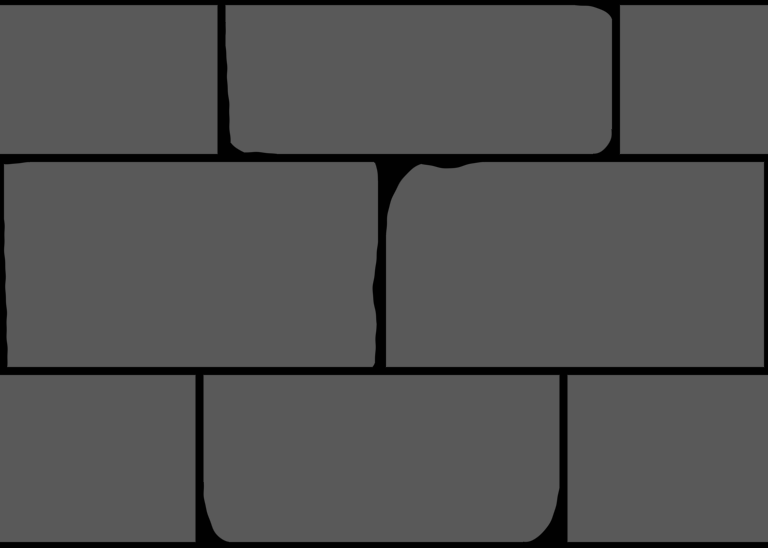
This texture map is drawn by a Shadertoy shader. Its source:

```glsl
#define ASPECT 1.4
#define JOINT_HALF 0.0073
#define BRICK_GREY 0.35
#define JOINT_GREY 0.004
#define ROUGHNESS 0.0007
#define SOFTNESS 0.0015
#define ROW_LOW 0.323
#define ROW_HIGH 0.7117
#define GATE 0.003

// Worn corners: corner position, signed size pointing into the brick
const vec4 CORNERS[8] = vec4[8](
    vec4(0.411, 0.719, 0.055, 0.046), vec4(1.1157, 0.991, -0.066, -0.031),
    vec4(1.1157, 0.719, -0.035, 0.045), vec4(0.689, 0.330, -0.013, 0.055),
    vec4(0.689, 0.704, -0.006, -0.035), vec4(0.7037, 0.704, 0.082, -0.133),
    vec4(0.371, 0.011, 0.047, 0.110), vec4(1.020, 0.011, -0.066, 0.113));

// Worn edges: centre along the edge, edge position, half length, signed depth
const vec4 SIDE_CHIPS[4] = vec4[4](
    vec4(0.719, 0.411, 0.24, 0.009), vec4(0.330, 0.0073, 0.30, 0.006),
    vec4(0.471, 0.689, 0.09, -0.009), vec4(0.330, 0.689, 0.13, -0.006));
const vec4 BED_CHIPS[3] = vec4[3](
    vec4(0.455, 0.719, 0.05, 0.004), vec4(0.020, 0.704, 0.035, -0.004),
    vec4(0.815, 0.704, 0.07, -0.011));

float rowOf(float y) {
    return step(ROW_LOW, y) + step(ROW_HIGH, y);
}

// Distance to a line that repeats once per tile
float wrapDistance(float x, float line, float period) {
    return abs(mod(x - line + 0.5 * period, period) - 0.5 * period);
}

// Positive in the mortar, negative inside a brick
float joints(vec2 p) {
    float row = rowOf(p.y);
    vec2 uprights = row < 0.5 ? vec2(0.3637, 1.0272)
                  : row < 1.5 ? vec2(0.0, 0.6964)
                              : vec2(0.4038, 1.1229);
    float d = min(wrapDistance(p.x, uprights.x, ASPECT),
                  wrapDistance(p.x, uprights.y, ASPECT));
    float bed = min(abs(p.y - ROW_LOW), abs(p.y - ROW_HIGH));
    bed = min(bed, min(abs(p.y - 0.0036), abs(p.y - 0.998)));
    return JOINT_HALF - min(d, bed);
}

// Area outside an ellipse that rounds off one corner
float cornerWear(vec2 p, vec4 corner) {
    vec2 inward = (p - corner.xy) * sign(corner.zw);
    vec2 q = 1.0 - inward / abs(corner.zw);
    if (min(q.x, q.y) <= 0.0 || min(inward.x, inward.y) < -GATE) return -1.0;
    float len = length(q);
    return (len - 1.0) * len / length(q / corner.zw);
}

// Smooth bite into a straight edge; a = (along, across)
float chipWear(vec2 a, vec4 chip) {
    float t = abs(a.x - chip.x) / chip.z;
    float inward = (a.y - chip.y) * sign(chip.w);
    if (t >= 1.0 || inward < -GATE) return -1.0;
    return abs(chip.w) * (1.0 - smoothstep(0.0, 1.0, t)) - inward;
}

// Layered sines make the worn outlines uneven
vec2 roughen(vec2 p) {
    vec2 wave = sin(p.yx * 83.0 + vec2(0.4, 2.1))
              + 0.5 * sin(p.yx * 197.0 + vec2(1.7, 0.3));
    return p + ROUGHNESS * wave;
}

void mainImage(out vec4 fragColor, in vec2 fragCoord) {
    vec2 p = fragCoord / iResolution.xy * vec2(ASPECT, 1.0);
    vec2 rough = roughen(p);
    float row = rowOf(p.y);
    float d = joints(p);

    for (int i = 0; i < 8; i++) d = max(d, cornerWear(rough, CORNERS[i]));
    for (int i = 0; i < 4; i++)
        if (rowOf(SIDE_CHIPS[i].x) == row) d = max(d, chipWear(rough.yx, SIDE_CHIPS[i]));
    for (int i = 0; i < 3; i++)
        if (rowOf(BED_CHIPS[i].y) == row) d = max(d, chipWear(rough, BED_CHIPS[i]));

    // Flat shading with a softened outline
    float blur = max(SOFTNESS, 0.75 / iResolution.y);
    float mortar = smoothstep(-blur, blur, d);
    fragColor = vec4(vec3(mix(BRICK_GREY, JOINT_GREY, mortar)), 1.0);
}
```
